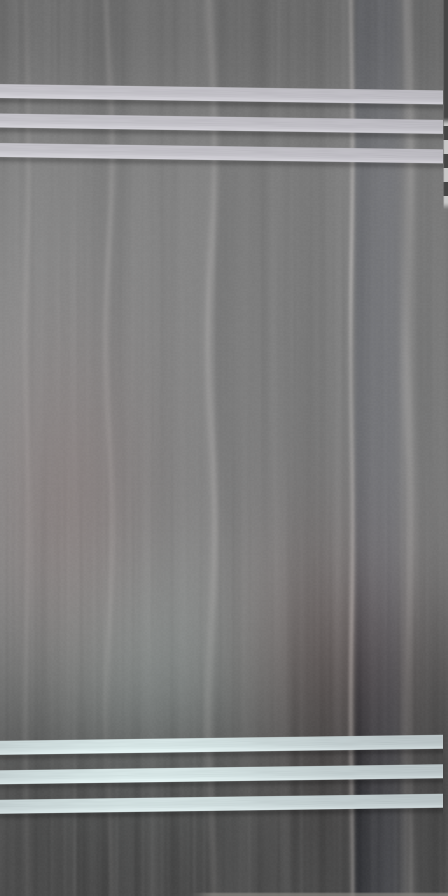
A WebGL 2 fragment shader for this texture:

```glsl
#version 300 es
precision highp float;
// Dark wood-grain door panel with two groups of three brushed metal strips.

#define GRAIN_CONTRAST 0.15
#define STRIP_HALF 0.0078
#define STRIP_STEP 0.0329
#define STRIP_END 0.989
#define TOP_STRIP_Y 0.8984
#define TOP_SLOPE -0.0072
#define LOW_STRIP_Y 0.1654
#define LOW_SLOPE 0.0068
#define GLOW_POS vec2(0.35, 0.245)
#define GLOW_COLOR vec3(0.095, 0.115, 0.110)

uniform vec2 u_resolution;
out vec4 fragColor;

float hash(vec2 p) {
    return fract(sin(dot(p, vec2(127.1, 311.7))) * 43758.5453);
}

float noise(vec2 p) {
    vec2 i = floor(p), f = fract(p);
    f = f * f * (3.0 - 2.0 * f);
    return mix(mix(hash(i), hash(i + vec2(1, 0)), f.x),
               mix(hash(i + vec2(0, 1)), hash(i + vec2(1, 1)), f.x), f.y);
}

float bump(vec2 p, vec2 center, vec2 radius) {
    vec2 d = (p - center) / radius;
    return exp(-dot(d, d));
}

// Vertical fibres: each octave is finer across the panel
float grain(vec2 p) {
    float sum = 0.0, weight = 0.36;
    vec2 scale = vec2(13.0, 1.3);
    for (int i = 0; i < 4; i++) {
        sum += weight * (noise(p * scale + float(i) * 17.3) - 0.5);
        scale *= vec2(2.2, 1.35);
        weight *= 0.78;
    }
    return sum;
}

// Pale veins: x position, width, strength, sideways drift
float veins(vec2 p) {
    vec4 vein[5] = vec4[5](
        vec4(0.060, 0.008, 0.045, 0.003), vec4(0.243, 0.008, 0.050, 0.007),
        vec4(0.472, 0.010, 0.065, 0.007), vec4(0.785, 0.006, 0.140, 0.002),
        vec4(0.912, 0.012, 0.080, 0.004));
    float sum = 0.0;
    for (int i = 0; i < 5; i++) {
        vec4 v = vein[i];
        float path = v.x + v.w * sin(p.y * 15.0 + 1.7);
        float fade = 0.65 + 0.5 * noise(vec2(float(i) * 9.0, p.y * 7.0));
        float d = (p.x - path) / v.y;
        sum += v.z * fade * (exp(-d * d) - 0.25 * exp(-pow(d * 0.4 - 1.2, 2.0)));
    }
    return sum;
}

vec3 wood(vec2 p) {
    // Broad light falling over the panel
    float tone = mix(0.315, 0.485, smoothstep(0.08, 0.40, p.y));
    tone = mix(tone, 0.425, smoothstep(0.80, 0.98, p.y));
    tone += 0.055 * bump(p, vec2(0.08, 0.60), vec2(0.32, 0.28));
    tone -= 0.060 * bump(p, vec2(0.82, 0.25), vec2(0.30, 0.12));
    float glow = bump(p, GLOW_POS, vec2(0.33, 0.125));
    vec3 color = vec3(tone) + GLOW_COLOR * glow;

    // Warm and cool regions
    float warm = bump(p, vec2(0.15, 0.43), vec2(0.18, 0.18))
               + bump(p, vec2(0.72, 0.28), vec2(0.22, 0.14));
    color += vec3(0.018, -0.010, -0.012) * warm;
    float cool = smoothstep(0.785, 0.80, p.x) * (1.0 - smoothstep(0.87, 0.92, p.x));
    color += vec3(-0.030, -0.026, -0.012) * cool;

    // Fibres strengthen toward the dark foot
    float contrast = GRAIN_CONTRAST * mix(1.35, 0.65, smoothstep(0.1, 0.55, p.y));
    color += grain(p) * contrast * (1.0 - 0.45 * glow);
    color += veins(p) * vec3(1.0, 0.96, 0.94);
    return color + 0.012 * (hash(floor(p * vec2(256.0, 512.0))) - 0.5);
}

// Lays three sloping strips, counted downward from the first
void strips(inout vec3 color, vec2 p, float y, float slope, vec3 metal, float aa) {
    float inside = 1.0 - smoothstep(STRIP_END - aa, STRIP_END + aa, p.x);
    for (int i = 0; i < 3; i++) {
        float d = p.y - (y + slope * p.x - float(i) * STRIP_STEP);
        float shadow = bump(vec2(0.0, d), vec2(0.0, -0.010), vec2(1.0, 0.004));
        color *= 1.0 - 0.20 * shadow * inside;
        float mask = 1.0 - smoothstep(STRIP_HALF - aa, STRIP_HALF + aa, abs(d));
        float brushed = 0.025 * (noise(vec2(p.x * 22.0, d * 900.0)) - 0.5);
        float edge = 0.07 * smoothstep(0.0, -STRIP_HALF, d);
        color = mix(color, metal + brushed + edge, mask * inside);
    }
}

void main() {
    vec2 p = gl_FragCoord.xy / u_resolution;
    float aa = 0.75 / u_resolution.y;
    vec3 color = wood(p);

    // Metal strips, brighter where the reflection falls
    vec3 upperMetal = vec3(0.765, 0.76, 0.785) - 0.03 * p.x;
    float shine = bump(p, vec2(0.32, 0.15), vec2(0.38, 0.10));
    vec3 lowerMetal = vec3(0.72, 0.76, 0.77) + vec3(0.12, 0.14, 0.13) * shine;
    strips(color, p, TOP_STRIP_Y, TOP_SLOPE, upperMetal, aa);
    strips(color, p, LOW_STRIP_Y, LOW_SLOPE, lowerMetal, aa);

    // Right rim with pale checks, and the thin sill
    float rim = smoothstep(0.988, 0.993, p.x) * smoothstep(0.765, 0.775, p.y);
    float check = step(0.5, fract(p.y * 32.0)) * (1.0 - smoothstep(0.86, 0.87, p.y));
    color = mix(color, mix(vec3(0.27), vec3(0.78), check), rim);
    float sill = (1.0 - smoothstep(0.002, 0.005, p.y)) * smoothstep(0.42, 0.48, p.x);
    color = mix(color, vec3(0.53, 0.52, 0.50), 0.7 * sill);

    fragColor = vec4(clamp(color, 0.0, 1.0), 1.0);
}
```
